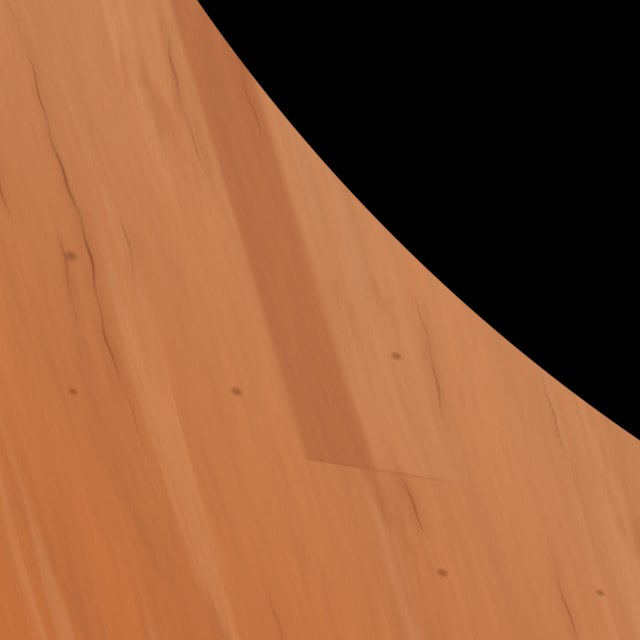
A WebGL 2 fragment shader for this texture:

```glsl
#version 300 es
precision highp float;
// Warm wooden planks with slanted grain, cracks and knots, cut by a large black disc.

uniform vec2 u_resolution;
out vec4 fragColor;

const vec3 ORANGE = vec3(0.75, 0.43, 0.235);
const vec3 TAN = vec3(0.775, 0.51, 0.335);
const vec3 PALE = vec3(0.81, 0.56, 0.39);
const vec3 UMBER = vec3(0.46, 0.23, 0.13);
const vec3 RUSSET = vec3(0.69, 0.405, 0.25);

float hash(vec2 p) {
    return fract(sin(dot(p, vec2(127.1, 311.7))) * 4375.85);
}

// Sum of bent, rotated sine waves, roughly -1 to 1
float layeredSines(vec2 p) {
    float sum = 0.0;
    float amplitude = 0.5;
    for (int i = 0; i < 5; i++) {
        sum += amplitude * sin(p.x + 1.6 * sin(p.y)) * cos(0.7 * p.y + 0.4 * p.x);
        p = mat2(1.6, 1.1, -1.1, 1.6) * p + 1.7;
        amplitude *= 0.62;
    }
    return sum;
}

float band(float x, float start, float end, float startSoft, float endSoft) {
    return smoothstep(start - startSoft, start + startSoft, x)
         * (1.0 - smoothstep(end - endSoft, end + endSoft, x));
}

// Thin wavering line along the grain with a soft stain around it
float crack(vec2 grain, vec2 centre, float halfLength, float seed) {
    float t = (grain.y - centre.y) / halfLength;
    float taper = max(0.0, 1.0 - t * t);
    float bend = 0.004 * sin(grain.y * 21.0 + seed) + 0.0015 * sin(grain.y * 83.0 + seed * 3.0);
    float d = abs(grain.x - centre.x - bend);
    float line = 1.0 - smoothstep(0.0, 0.0012 + 0.0028 * taper, d);
    float broken = 0.65 + 0.35 * sin(grain.y * 47.0 + seed * 5.0);
    return taper * (0.6 * line * broken + 0.16 * exp(-d * d / 0.0002));
}

float cracks(vec2 grain) {
    float total = crack(grain, vec2(0.315, 0.65), 0.4, 1.0);
    for (int i = 0; i < 13; i++) {
        float n = float(i);
        vec2 centre = vec2(0.06 + 1.12 * fract(n * 0.618 + 0.34), hash(vec2(n, 2.3)));
        float halfLength = mix(0.05, 0.17, hash(vec2(n, 7.9)));
        float strength = mix(0.3, 0.85, hash(vec2(n, 4.1)));
        total = max(total, strength * crack(grain, centre, halfLength, n * 2.4));
    }
    return total;
}

// One small oval knot in some of the cells
float knots(vec2 p, float cells) {
    vec2 cell = floor(p * cells);
    vec2 jitter = vec2(hash(cell), hash(cell + 17.0));
    vec2 d = (fract(p * cells) - mix(vec2(0.2), vec2(0.8), jitter)) / cells;
    d.y += 0.25 * d.x;
    float radius = mix(0.006, 0.010, hash(cell + 5.0));
    float present = step(0.5, hash(cell + 31.0));
    return present * (1.0 - smoothstep(0.2, 1.3, length(d / vec2(1.15, 0.85)) / radius));
}

vec3 wood(vec2 p) {
    // Grain space: x runs across the fibres, y along them
    float across = p.x + 0.3 * p.y;
    vec2 grain = vec2(across + 0.005 * sin(p.y * 9.0 + across * 14.0), p.y);

    // Warm lower left fading to tan
    vec3 color = mix(ORANGE, TAN, smoothstep(0.0, 0.85, dot(p, vec2(0.6, 0.7))));

    // Planks and the joint at their ends
    float jointOffset = p.y - 0.284 + 0.16 * (p.x - 0.475);
    float above = smoothstep(-0.003, 0.003, jointOffset);
    float darkPlank = band(across, 0.565, 0.662, 0.006, 0.012) * above;
    float palePlank = band(across, 0.662, 0.80, 0.012, 0.02) * above;
    float jointSpan = band(across, 0.565, 0.78, 0.004, 0.06);
    float joint = jointSpan * (1.0 - smoothstep(0.0, 0.004, abs(jointOffset)));
    color = mix(color, RUSSET, 0.7 * darkPlank);
    color = mix(color, PALE, 0.2 * palePlank);
    color = mix(color, UMBER, 0.16 * joint);

    // Broad streaks, pale ribbons and fine fibres
    float streaks = layeredSines(grain * vec2(26.0, 2.6));
    float ribbons = smoothstep(0.2, 0.7, layeredSines(grain * vec2(34.0, 1.6) + 7.0));
    float fibres = layeredSines(grain * vec2(210.0, 13.0) + 3.0);
    float stains = smoothstep(0.25, 0.8, layeredSines(grain * vec2(24.0, 5.0) + 19.0));
    color = mix(color, PALE, 0.4 * ribbons * (1.0 - 0.6 * darkPlank));
    color = mix(color, RUSSET, 0.5 * stains);
    color *= 1.0 + 0.035 * streaks + 0.022 * fibres;

    // Flaws
    color = mix(color, UMBER, 0.8 * cracks(grain));
    return mix(color, UMBER, 0.45 * knots(p, 4.0));
}

void main() {
    vec2 p = gl_FragCoord.xy / u_resolution;
    float pixel = 1.0 / min(u_resolution.x, u_resolution.y);
    float discEdge = length(p - vec2(2.498, 2.510)) - 2.66;
    float visible = smoothstep(-pixel, pixel, discEdge);
    fragColor = vec4(wood(p) * visible, 1.0);
}
```
